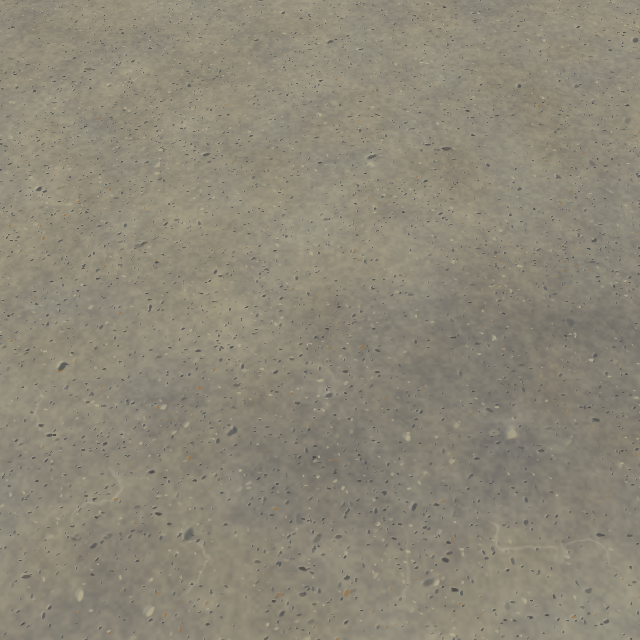
A Shadertoy shader for this texture:

```glsl
// Worn concrete seen at a slant: a ground plane receding upward, toned by soft
// noise and a dusky diagonal stain, then strewn with layers of small stone
// chips and pits, and crossed by faint pale veins.

vec3 hash3(vec2 p) {
    vec3 h = fract(vec3(p.xyx) * vec3(0.1031, 0.1030, 0.0973));
    h += dot(h, h.yxz + 33.33);
    return fract((h.xxy + h.yzz) * h.zyx);
}

float noise(vec2 p) {
    vec2 i = floor(p), f = fract(p);
    f = f * f * (3.0 - 2.0 * f);
    float low = mix(hash3(i).x, hash3(i + vec2(1, 0)).x, f.x);
    float high = mix(hash3(i + vec2(0, 1)).x, hash3(i + vec2(1, 1)).x, f.x);
    return mix(low, high, f.y);
}

float fbm(vec2 p) {
    float sum = 0.0, gain = 0.5;
    for (int i = 0; i < 4; i++) {
        sum += gain * noise(p);
        p = mat2(0.8, 0.6, -0.6, 0.8) * p * 2.03 + 7.1;
        gain *= 0.5;
    }
    return sum / 0.9375;
}

// Scatters one jittered, slanted chip in a share of the grid cells.
void scatterChips(inout vec3 color, vec2 ground, float cells, float share, float radius) {
    vec2 g = ground * cells + cells * 1.7;
    vec2 ragged = 0.6 * radius * (vec2(noise(g * 4.0), noise(g * 4.0 + 31.0)) - 0.5);
    for (int y = -1; y <= 1; y++)
    for (int x = -1; x <= 1; x++) {
        vec2 cell = floor(g) + vec2(x, y);
        vec3 place = hash3(cell + 11.0), kind = hash3(cell + 217.0);
        if (place.z > share) continue;

        // Most chips lean to the upper right; a few lie any way
        float angle = 0.75 + 2.2 * (kind.x - 0.5);
        vec2 axis = vec2(cos(angle), sin(angle));
        vec2 d = g - cell - place.xy + ragged;
        vec2 size = radius * mix(0.55, 1.25, kind.y * kind.y) * vec2(1.25, 0.7);
        vec2 across = vec2(-axis.y, axis.x);
        float body = smoothstep(1.3, 0.55, length(vec2(dot(d, axis), dot(d, across)) / size));
        vec2 e = d + radius * vec2(0.55, -0.4);
        float rim = smoothstep(1.4, 0.5, length(vec2(dot(e, axis), dot(e, across)) / size));

        // Slate, cream or ochre stone
        vec3 stone = mix(vec3(0.27, 0.27, 0.26), vec3(0.35, 0.36, 0.37), kind.x);
        if (kind.z > 0.70) stone = vec3(0.71, 0.68, 0.56);
        if (kind.z > 0.93) stone = vec3(0.60, 0.46, 0.29);
        float strength = mix(0.25, 0.9, fract(kind.y * 7.3 + kind.x));
        color += 0.07 * rim * (1.0 - body) * strength;
        color = mix(color, stone, body * strength);
    }
}

void mainImage(out vec4 fragColor, in vec2 fragCoord) {
    vec2 uv = fragCoord / iResolution.xy;

    // Ground plane with its horizon far above the canvas
    float horizon = 2.2;
    vec2 ground = vec2((uv.x - 0.5) * horizon, horizon * horizon) / (horizon - uv.y);

    // Dusky stain along a rising diagonal, wider to the right
    float clouds = fbm(ground * 3.2 + 4.0);
    float offLine = uv.y - 0.20 - 0.30 * uv.x + 0.30 * (clouds - 0.5);
    float stain = smoothstep(0.14 + 0.14 * uv.x, -0.04, offLine);
    stain *= smoothstep(-0.55, -0.12, offLine) * mix(0.45, 1.0, smoothstep(0.0, 0.6, uv.x));

    // Broad tone, blotches and fine grain
    float tone = 0.74 - 0.42 * stain - 0.10 * smoothstep(0.4, 1.0, uv.x) * uv.y;
    tone += 0.55 * (fbm(ground * 6.0 + 19.0) - 0.5);
    tone += 0.34 * (fbm(ground * 26.0) - 0.5);
    tone += 0.30 * (noise(ground * 75.0) - 0.5) + 0.26 * (noise(ground * 150.0 + 5.0) - 0.5);
    vec3 color = mix(vec3(0.455, 0.437, 0.408), vec3(0.62, 0.598, 0.515), tone);

    // Slight drift between warm and violet grey
    color += (noise(ground * 9.0 + 50.0) - 0.5) * vec3(0.010, 0.0, -0.018);

    // Broken pale veins, mostly on the stained near ground
    vec2 bent = ground * 6.0 + 1.6 * vec2(fbm(ground * 9.0), fbm(ground * 9.0 + 40.0));
    float vein = smoothstep(0.045, 0.0, abs(noise(bent) - 0.5));
    vein *= smoothstep(0.45, 0.7, noise(ground * 11.0 + 70.0)) * smoothstep(0.75, 0.2, uv.y);
    color += 0.055 * vein * vec3(1.0, 0.97, 0.82);

    // Chips gather in loose clusters, denser toward the lower right
    float cluster = smoothstep(0.3, 0.75, fbm(ground * 5.0 + 90.0));
    float crowd = mix(0.45, 1.2, cluster) * (0.8 + 0.4 * uv.x * (1.0 - uv.y));
    scatterChips(color, ground, 95.0, 0.30 * crowd, 0.27);
    scatterChips(color, ground, 52.0, 0.22 * crowd, 0.23);
    scatterChips(color, ground, 21.0, 0.10 * crowd, 0.19);

    fragColor = vec4(clamp(color, 0.0, 1.0), 1.0);
}
```
